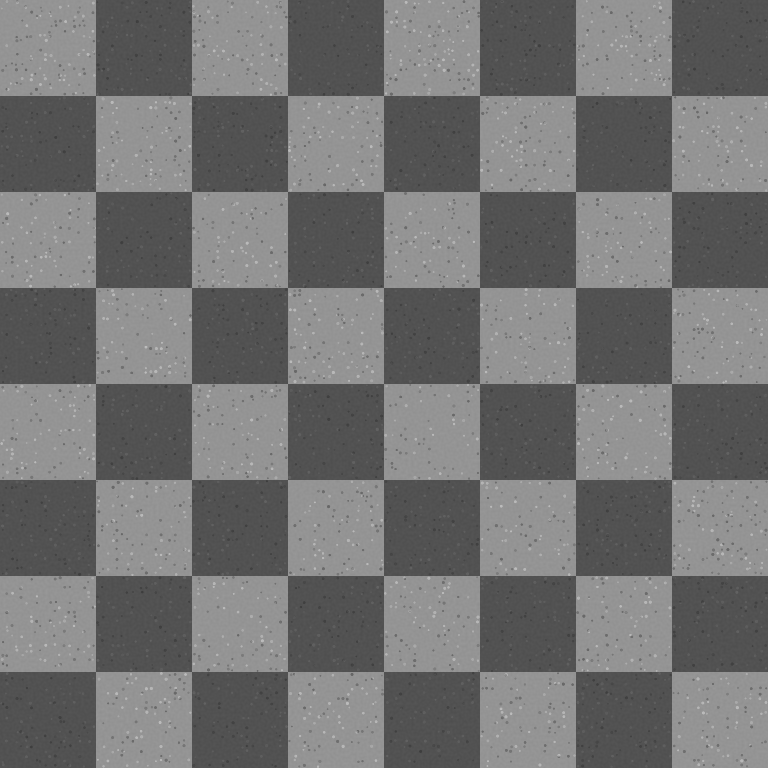
Write a Shadertoy shader that draws this pattern.

```glsl
const float TILES = 8.0;             // squares across and down, even so it wraps
const float SPECK_GRID = 160.0;      // speck cells across the canvas
const float SPECK_DENSITY = 0.11;    // share of cells holding a speck
const float SPECK_MIN = 0.18;        // speck radii, in speck cells
const float SPECK_MAX = 0.34;
const float GRAIN_GRID = 256.0;      // grain cells across the canvas
const float GRAIN_STRENGTH = 0.022;
const vec3 DARK_TILE = vec3(0.32);
const vec3 LIGHT_TILE = vec3(0.58);
const float PALE_ON_DARK = 0.06;     // brightness shifts of the specks
const float PALE_ON_LIGHT = 0.15;
const float DEEP_ON_DARK = 0.07;
const float DEEP_ON_LIGHT = 0.17;
const float PI = 3.14159;

vec3 hash3(vec2 cell, float seed) {
    vec3 q = fract(vec3(cell.xyx + seed) * vec3(0.1031, 0.1030, 0.0973));
    q += dot(q, q.yxz + 33.33);
    return fract((q.xxy + q.yzz) * q.zyx);
}

vec2 gradientAt(vec2 cell, float period) {
    float angle = 2.0 * PI * hash3(mod(cell, period), 7.3).x;
    return vec2(cos(angle), sin(angle));
}

// Gradient noise that wraps after period cells
float gradientNoise(vec2 p, float period) {
    vec2 i = floor(p);
    vec2 f = fract(p);
    vec2 u = f * f * f * (f * (f * 6.0 - 15.0) + 10.0);
    vec2 e = vec2(1.0, 0.0);
    float a = dot(gradientAt(i, period), f);
    float b = dot(gradientAt(i + e.xy, period), f - e.xy);
    float c = dot(gradientAt(i + e.yx, period), f - e.yx);
    float d = dot(gradientAt(i + e.xx, period), f - e.xx);
    return mix(mix(a, b, u.x), mix(c, d, u.x), u.y);
}

// Coverage of light squares; the lower left one is dark
float lightSquares(vec2 uv, vec2 pixel) {
    vec2 wave = sin(PI * TILES * uv) / (0.5 * PI * TILES * pixel);
    vec2 side = clamp(wave, -1.0, 1.0);
    return 0.5 - 0.5 * side.x * side.y;
}

// Scattered round specks, each kept inside its own cell
float specks(vec2 uv, float pixel, float seed) {
    vec2 p = uv * SPECK_GRID;
    vec2 cell = mod(floor(p), SPECK_GRID);
    vec3 place = hash3(cell, seed);
    vec3 traits = hash3(cell, seed + 41.7);
    float radius = mix(SPECK_MIN, SPECK_MAX, traits.x);
    vec2 center = mix(vec2(radius), vec2(1.0 - radius), place.xy);
    float blur = 0.5 * pixel * SPECK_GRID;
    float disc = 1.0 - smoothstep(-blur, blur, length(fract(p) - center) - radius);
    float present = step(place.z, SPECK_DENSITY);
    return disc * present * mix(0.5, 1.0, traits.y);
}

void mainImage(out vec4 fragColor, in vec2 fragCoord) {
    vec2 uv = fragCoord / iResolution.xy;
    vec2 pixel = 1.0 / iResolution.xy;

    // Checkered base
    float light = lightSquares(uv, pixel);
    vec3 color = mix(DARK_TILE, LIGHT_TILE, light);

    // Fine grain
    color += GRAIN_STRENGTH * gradientNoise(uv * GRAIN_GRID, GRAIN_GRID);

    // Pale and deep specks, fainter on dark squares
    color += specks(uv, pixel.y, 11.5) * mix(PALE_ON_DARK, PALE_ON_LIGHT, light);
    color -= specks(uv, pixel.y, 173.2) * mix(DEEP_ON_DARK, DEEP_ON_LIGHT, light);

    fragColor = vec4(clamp(color, 0.0, 1.0), 1.0);
}
```
